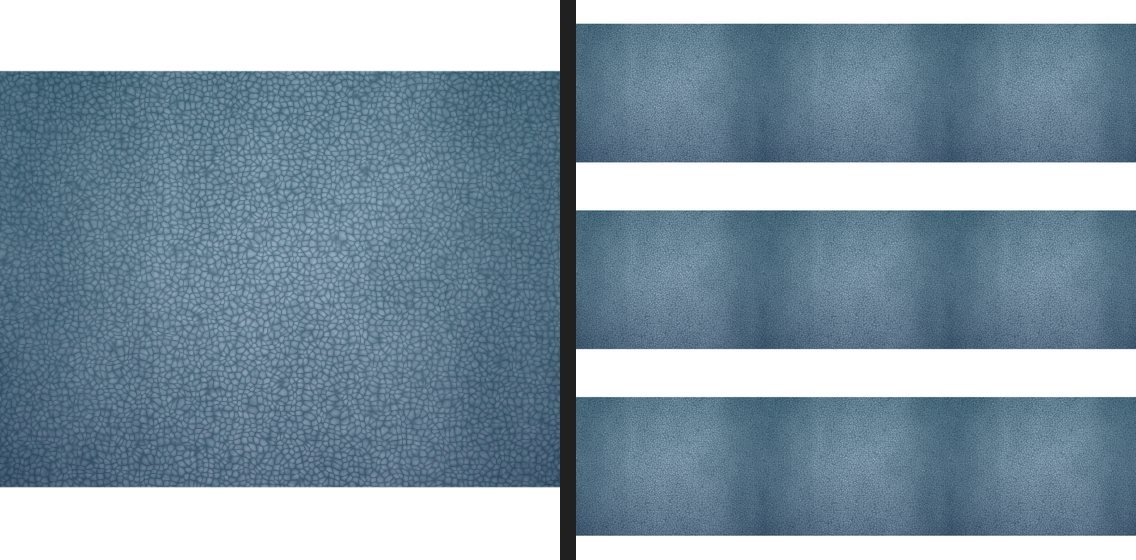
Left, the tile; right, the same tile 3 across and 3 down.
A WebGL 1 fragment shader for this texture:

```glsl
precision highp float;

// Blue grained leather in a wide band between two white margins.
// Grains are wrapped Voronoi cells with soft creases; a soft light falls off
// to the sides and wrapped noise adds mottling, so the square tiles.

uniform vec2 u_resolution;

const vec3 WHITE = vec3(1.0);
const vec3 DARK_BLUE = vec3(0.23, 0.35, 0.43);
const vec3 PALE_BLUE = vec3(0.52, 0.62, 0.69);
const vec3 WARM_TINT = vec3(0.022, -0.008, 0.006);  // towards violet
const float BAND_BOTTOM = 0.130;
const float BAND_TOP = 0.873;
const vec2 GRAINS = vec2(92.0, 98.0);     // whole cells per canvas
const float JITTER = 0.82;
const float WARP = 0.45;                  // grain distortion, in cells
const float CREASE_WIDTH = 0.42;
const float GRAIN_CONTRAST = 0.62;
const float MOTTLE = 0.20;
const float STREAK = 0.12;
const float SPECKLE = 0.22;
const float TAU = 6.2831853;

vec2 hash2(vec2 p) {
  vec3 q = fract(p.xyx * vec3(0.1031, 0.1030, 0.0973));
  q += dot(q, q.yzx + 33.33);
  return fract((q.xx + q.yz) * q.zy);
}

// Value noise that wraps after "period" cells, for uv in 0..1.
float wrapNoise(vec2 uv, vec2 period, float seed) {
  vec2 p = uv * period;
  vec2 cell = floor(p);
  vec2 f = p - cell;
  f = f * f * (3.0 - 2.0 * f);
  vec2 lo = mod(cell, period) + seed;
  vec2 hi = mod(cell + 1.0, period) + seed;
  float low = mix(hash2(lo).x, hash2(vec2(hi.x, lo.y)).x, f.x);
  float high = mix(hash2(vec2(lo.x, hi.y)).x, hash2(hi).x, f.x);
  return mix(low, high, f.y);
}

// Returns the grain height (0 in creases, 1 on top) and a random per grain.
vec2 leatherGrain(vec2 uv) {
  vec2 warp = vec2(wrapNoise(uv, vec2(41.0), 11.0),
                   wrapNoise(uv, vec2(41.0), 57.0)) - 0.5;
  vec2 p = uv * GRAINS + 2.0 * WARP * warp;
  vec2 cell = floor(p);
  vec2 f = p - cell;
  float nearest = 8.0;
  float second = 8.0;
  float id = 0.0;
  for (int j = -1; j <= 1; j++) {
    for (int i = -1; i <= 1; i++) {
      vec2 offset = vec2(float(i), float(j));
      vec2 rnd = hash2(mod(cell + offset, GRAINS) + 3.0);
      float d = length(offset + 0.5 + JITTER * (rnd - 0.5) - f);
      if (d < nearest) {
        second = nearest;
        nearest = d;
        id = fract(rnd.x * 7.13 + rnd.y * 3.71);
      } else {
        second = min(second, d);
      }
    }
  }
  float plateau = smoothstep(0.0, CREASE_WIDTH, second - nearest);
  float dome = 1.0 - smoothstep(0.0, 0.75, nearest);
  return vec2(mix(plateau, dome, 0.45), id);
}

void main() {
  vec2 uv = gl_FragCoord.xy / u_resolution;
  float pixel = 1.0 / u_resolution.y;

  // Broad light: bright centre, dark sides and corners
  float across = pow(max(0.5 - 0.5 * cos(TAU * uv.x), 0.0), 0.8);
  float v = (uv.y - 0.54) / 0.38;
  float light = across * (1.0 - 0.3 * v * v);
  float tone = 0.25 + 0.50 * light - 0.20 * v * v;

  // Cloudy mottling and faint upright streaks
  float cloud = 0.6 * wrapNoise(uv, vec2(7.0, 6.0), 21.0)
              + 0.4 * wrapNoise(uv, vec2(19.0, 17.0), 83.0);
  tone += MOTTLE * (cloud - 0.5);
  tone += STREAK * (wrapNoise(uv, vec2(17.0, 3.0), 131.0) - 0.5);

  // Grain relief, strongest where the light is strongest
  vec2 grain = leatherGrain(uv);
  float relief = grain.x - 0.48 + 0.30 * (grain.y - 0.5) * grain.x;
  tone += GRAIN_CONTRAST * mix(0.65, 1.15, light) * relief;
  tone += SPECKLE * (wrapNoise(uv, vec2(230.0), 7.0) - 0.5);

  // Colour, with a violet tint below and a teal one above
  vec3 leather = mix(DARK_BLUE, PALE_BLUE, clamp(tone, -0.5, 1.35));
  float tint = 0.7 * (wrapNoise(uv, vec2(113.0), 45.0) - 0.5) - 0.6 * v;
  leather += WARM_TINT * tint;

  float band = smoothstep(-pixel, pixel, uv.y - BAND_BOTTOM)
             * smoothstep(-pixel, pixel, BAND_TOP - uv.y);
  gl_FragColor = vec4(mix(WHITE, leather, band), 1.0);
}
```
